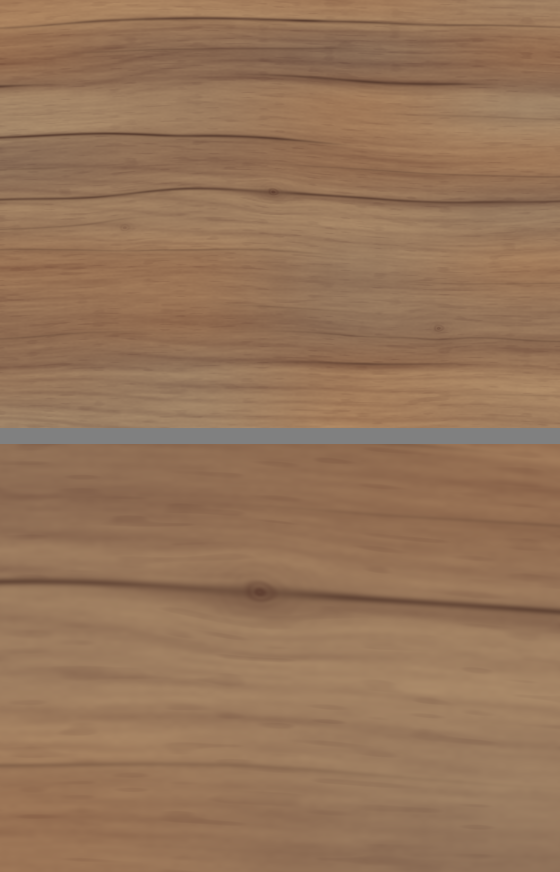
Top, the full canvas; bottom, a detail of the centre.
This texture is drawn by a WebGL 2 fragment shader. Its source:

```glsl
#version 300 es
precision highp float;
// Warm brown walnut boards with horizontal grain, dark veins and small knots.
uniform vec2 u_resolution;
out vec4 fragColor;

float hash(vec2 p) {
    return fract(sin(dot(p, vec2(127.1, 311.7))) * 43758.5453);
}

float noise(vec2 p) {
    vec2 i = floor(p), f = fract(p);
    f = f * f * (3.0 - 2.0 * f);
    return mix(mix(hash(i), hash(i + vec2(1, 0)), f.x),
               mix(hash(i + vec2(0, 1)), hash(i + vec2(1, 1)), f.x), f.y);
}

// Noise centred on zero, stretched along the grain
float grain(vec2 p, float along, float across) {
    return noise(p * vec2(along, across) + across) - 0.5;
}

// Veins sit on every half board and wander slowly
float veinHeight(float index, float x) {
    return index / 14.9 + 0.022 * (noise(vec2(x * 2.2, index * 5.3)) - 0.5);
}

// Lightness of the boards, from bottom to top
float boardTone(float y) {
    const float tones[9] = float[9](0.79, 0.43, 0.61, 0.76, 0.52, 0.77, 0.45, 0.77, 0.7);
    float board = clamp(y * 7.45, 0.0, 7.99);
    int i = int(board);
    return mix(tones[i], tones[i + 1], smoothstep(0.82, 1.0, fract(board)));
}

void main() {
    vec2 p = gl_FragCoord.xy / u_resolution.y;
    float pixel = 1.0 / u_resolution.y;

    // Slow bending of the fibres
    vec2 q = p;
    q.y += 0.045 * grain(p, 1.7, 3.2) + 0.012 * grain(p, 4.5, 9.0);

    // Knots push the fibres apart
    float knots = 0.0;
    for (int i = 0; i < 3; i++) {
        float k = float(i);
        float x = fract(0.57 + k * 0.345) * 1.12;
        vec2 d = q - vec2(x, veinHeight(8.0 - 4.0 * mod(k, 2.0) - k * 0.6, x));
        float strength = 1.0 - 0.3 * k;
        float r = length(d * vec2(0.65, 1.0));
        float ring = 0.8 + 0.2 * sin(r * 900.0 + 4.0 * noise(d * 90.0));
        knots += strength * ring * (0.55 * exp(-r * r / 0.00006) + 0.16 * exp(-r / 0.018));
        q.y -= 0.5 * d.y * strength * exp(-d.x * d.x / 0.004 - d.y * d.y / 0.002);
    }

    // Boards with broad and medium streaks
    float tone = boardTone(q.y + 0.008 * grain(p, 5.0, 30.0)) + 0.05;
    tone += 0.26 * grain(q, 1.6, 13.0) + 0.20 * grain(q, 2.3, 34.0);
    tone += 0.15 * grain(q, 4.0, 75.0);

    // Curved growth figure that comes and goes
    float figure = sin(6.2832 * (q.y * 27.0 + 2.6 * noise(q * vec2(1.6, 6.0))));
    tone -= 0.17 * pow(0.5 + 0.5 * figure, 4.0) * smoothstep(0.3, 0.75, noise(q * vec2(2.1, 9.0) + 17.0));

    // Fine fibres and short pores
    tone += 0.15 * grain(q, 9.0, 150.0) + 0.13 * grain(q, 34.0, 210.0);
    tone += 0.06 * grain(p, 150.0, 260.0);
    float pores = noise(q * vec2(26.0, 170.0) + 41.0);
    tone -= 0.13 * smoothstep(0.68, 0.92, pores);

    // Dark veins: a thin line with a soft shadow below
    float veins = 0.0;
    for (int i = 1; i < 15; i++) {
        float k = float(i);
        float isMain = 1.0 - mod(k, 2.0);
        float d = q.y - veinHeight(k, q.x);
        float reach = smoothstep(0.32, 0.68, noise(vec2(q.x * 1.8 + k * 3.7, k * 9.1)));
        if (i == 8) reach = 0.85;
        float width = mix(0.0016, 0.0027, reach * isMain) + 0.4 * pixel;
        float line = exp(-d * d / (width * width));
        float shadow = exp(-abs(d) / (d < 0.0 ? 0.014 : 0.004));
        float uneven = 0.7 + 0.6 * noise(vec2(q.x * 14.0, k));
        veins += reach * mix(0.35, 1.0, isMain) * (0.52 * line * uneven + 0.20 * shadow);
    }

    // Colour from dark to light, with reddish and greyish areas
    vec3 color = mix(vec3(0.47, 0.335, 0.26), vec3(0.67, 0.535, 0.402), clamp(tone, -0.3, 1.15));
    color += vec3(0.026, -0.004, -0.022) * 1.6 * grain(p, 2.4, 8.0);
    color = mix(color, vec3(0.31, 0.205, 0.16), clamp(veins, 0.0, 0.85));
    color = mix(color, vec3(0.34, 0.21, 0.165), clamp(knots, 0.0, 0.8));
    fragColor = vec4(color, 1.0);
}
```
